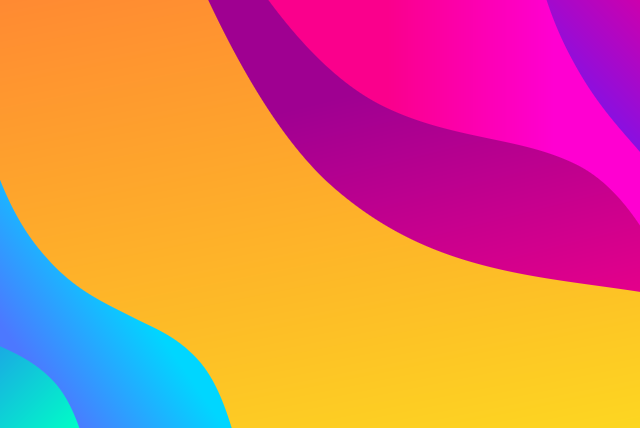
This background is drawn by a WebGL 2 fragment shader. Its source:

```glsl
#version 300 es
precision highp float;

uniform vec2 u_resolution;
out vec4 fragColor;

// Cubic Hermite span; each knot holds (x, height, slope).
// Outside the span the curve continues along its end tangents.
float hermite(float x, vec3 a, vec3 b) {
    float width = b.x - a.x;
    float t = clamp((x - a.x) / width, 0.0, 1.0);
    float s = 1.0 - t;
    float height = s * s * (1.0 + 2.0 * t) * a.y + t * t * (3.0 - 2.0 * t) * b.y
                 + width * t * s * (s * a.z - t * b.z);
    return height + min(x - a.x, 0.0) * a.z + max(x - b.x, 0.0) * b.z;
}

// Smooth curve through the first "count" knots
float wave(float x, vec3 knots[5], int count) {
    float height = hermite(x, knots[0], knots[1]);
    for (int i = 1; i < count - 1; i++) {
        if (x > knots[i].x) height = hermite(x, knots[i], knots[i + 1]);
    }
    return height;
}

// Antialiased coverage of the side where d is positive
float coverage(float d) {
    float pixel = length(vec2(dFdx(d), dFdy(d)));
    return clamp(0.5 + d / max(pixel, 1e-5), 0.0, 1.0);
}

// Linear gradient along an axis, between two projected positions
vec3 ramp(vec2 p, vec2 axis, float start, float end, vec3 from, vec3 to) {
    return mix(from, to, clamp((dot(p, axis) - start) / (end - start), 0.0, 1.0));
}

void main() {
    // Canvas space: x spans 0 to 1.5, y spans 0 to 1
    vec2 p = gl_FragCoord.xy / u_resolution * vec2(1.5, 1.0);
    vec3 unused = vec3(2.0, 0.0, 0.0);

    // Layer outlines
    vec3 plumKnots[5] = vec3[5](
        vec3(0.488, 1.0, -2.12), vec3(0.781, 0.5625, -0.87),
        vec3(1.094, 0.391, -0.30), vec3(1.5, 0.318, -0.155), unused);
    vec3 pinkKnots[5] = vec3[5](
        vec3(0.629, 1.0, -1.35), vec3(0.898, 0.752, -0.49),
        vec3(1.172, 0.671, -0.21), vec3(1.348, 0.617, -0.48),
        vec3(1.5, 0.473, -1.5));
    vec3 violetKnots[5] = vec3[5](
        vec3(1.281, 1.0, -3.0), vec3(1.348, 0.848, -1.8),
        vec3(1.5, 0.645, -1.15), unused, unused);
    vec3 blueKnots[5] = vec3[5](
        vec3(0.0, 0.580, -2.5), vec3(0.117, 0.389, -1.08),
        vec3(0.3125, 0.258, -0.51), vec3(0.439, 0.184, -0.88),
        vec3(0.543, 0.0, -3.3));
    vec3 tealKnots[5] = vec3[5](
        vec3(0.0, 0.191, -0.45), vec3(0.107, 0.127, -0.88),
        vec3(0.186, 0.0, -2.8), unused, unused);

    // Layer gradients
    vec3 amber = ramp(p, vec2(0.2, -1.0), -1.0, 0.3,
                      vec3(1.0, 0.54, 0.196), vec3(0.99, 0.84, 0.13));
    vec3 plum = ramp(p, vec2(0.25, -1.0), -0.57, 0.05,
                     vec3(0.625, 0.0, 0.57), vec3(0.89, 0.0, 0.545));
    vec3 pink = ramp(p, vec2(1.0, 0.0), 0.91, 1.3,
                     vec3(0.98, 0.0, 0.55), vec3(1.0, 0.0, 0.82));
    vec3 violet = ramp(p, vec2(1.0, 1.0), 2.15, 2.5,
                       vec3(0.54, 0.06, 0.88), vec3(0.80, 0.0, 0.68));
    vec3 blue = ramp(p, vec2(1.0, 0.7), 0.17, 0.53,
                     vec3(0.30, 0.47, 1.0), vec3(0.0, 0.84, 1.0));
    vec3 teal = ramp(p, vec2(1.0, -1.0), -0.19, 0.18,
                     vec3(0.10, 0.67, 0.89), vec3(0.0, 0.99, 0.78));

    // Upper right layers, back to front
    vec3 color = mix(amber, plum, coverage(p.y - wave(p.x, plumKnots, 4)));
    color = mix(color, pink, coverage(p.y - wave(p.x, pinkKnots, 5)));
    color = mix(color, violet, coverage(p.y - wave(p.x, violetKnots, 3)));

    // Lower left layers
    color = mix(color, blue, coverage(wave(p.x, blueKnots, 5) - p.y));
    color = mix(color, teal, coverage(wave(p.x, tealKnots, 3) - p.y));

    fragColor = vec4(color, 1.0);
}
```
